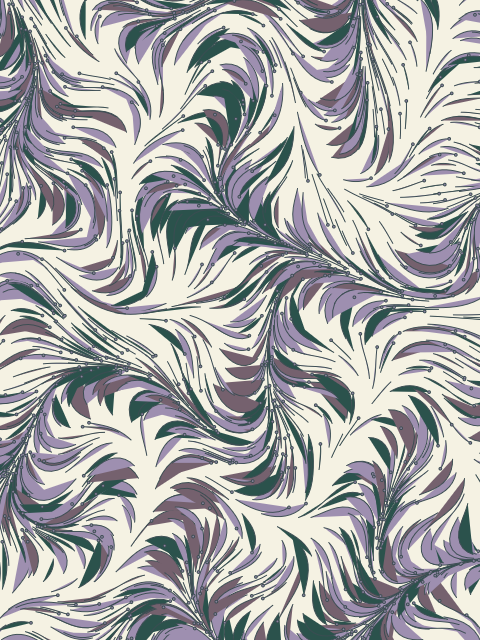
A Shadertoy shader for this pattern:

```glsl
const float TAU = 6.2831853;
const float CELL = 0.033;            // spacing of the seeds, canvas width = 1
const int REACH = 5;                 // cells searched around each pixel
const int STEPS = 10;                // segments per leaf
const float MIN_LENGTH = 0.05;
const float MAX_LENGTH = 0.142;
const float FLOW_SCALE = 2.8;
const float FLOW_TURN = 7.3;         // radians per unit of noise
const float FLOW_BASE = 0.6;
const float VEIN_HALF_WIDTH = 0.0010;
const float DOT_SHARE = 0.65;
const float DOT_RADIUS = 0.0038;
const float DOT_CORE = 0.0018;
const float LAVENDER_SHARE = 0.54;
const float GREEN_SHARE = 0.26;
const vec3 CREAM = vec3(0.96, 0.95, 0.89);
const vec3 LAVENDER = vec3(0.62, 0.56, 0.69);
const vec3 GREEN = vec3(0.17, 0.32, 0.30);
const vec3 MAUVE = vec3(0.46, 0.38, 0.43);
const vec3 INK = vec3(0.23, 0.30, 0.32);
const uint HASH_MUL = 1664525u;
const uint HASH_ADD = 1013904223u;

vec2 hash2(vec2 cell) {
    uvec2 v = uvec2(ivec2(cell)) * HASH_MUL + HASH_ADD;
    for (int i = 0; i < 2; i++) {
        v.x += v.y * HASH_MUL;
        v.y += v.x * HASH_MUL;
        v ^= v >> 16u;
    }
    return vec2(v >> 8u) / exp2(24.0);
}

float cornerSlope(vec2 corner, vec2 offset) {
    float a = TAU * hash2(corner + 900.0).x;
    return dot(vec2(cos(a), sin(a)), offset);
}

float gradientNoise(vec2 p) {
    vec2 i = floor(p), f = p - i;
    vec2 u = f * f * f * (f * (f * 6.0 - 15.0) + 10.0);
    vec2 e = vec2(1, 0);
    return mix(mix(cornerSlope(i, f), cornerSlope(i + e.xy, f - e.xy), u.x),
               mix(cornerSlope(i + e.yx, f - e.yx), cornerSlope(i + 1.0, f - 1.0), u.x), u.y);
}

vec2 flow(vec2 p) {
    float a = FLOW_BASE + FLOW_TURN * gradientNoise(p * FLOW_SCALE);
    return vec2(cos(a), sin(a));
}

float segmentDistance(vec2 p, vec2 a, vec2 b) {
    vec2 ab = b - a, ap = p - a;
    return length(ap - ab * clamp(dot(ap, ab) / dot(ab, ab), 0.0, 1.0));
}

// -1 if a ray from p to the right crosses the edge, else 1
float crossing(vec2 p, vec2 a, vec2 b) {
    if ((a.y > p.y) == (b.y > p.y)) return 1.0;
    return p.x < a.x + (b.x - a.x) * (p.y - a.y) / (b.y - a.y) ? -1.0 : 1.0;
}

// Leaf between a streamline and its chord: x = signed area distance,
// y = distance to the streamline, z = distance to its tip
vec3 leafDistances(vec2 p, vec2 seed, float len) {
    vec2 a = seed;
    float vein = 1e3, side = 1.0;
    for (int k = 0; k < STEPS; k++) {
        vec2 b = a + flow(a) * len / float(STEPS);
        vein = min(vein, segmentDistance(p, a, b));
        side *= crossing(p, a, b);
        a = b;
    }
    side *= crossing(p, a, seed);
    float edge = min(vein, segmentDistance(p, a, seed + 1e-5));
    return vec3(side * edge, vein, length(p - a));
}

float coverage(float d, float pixel) {
    return clamp(0.5 - d / pixel, 0.0, 1.0);
}

void mainImage(out vec4 fragColor, in vec2 fragCoord) {
    vec2 p = fragCoord / iResolution.x;
    float pixel = 1.0 / iResolution.x;
    vec2 home = floor(p / CELL);
    vec3 color = CREAM;
    float tip = 1e3;

    // Leaves, painted row by row
    for (int j = -REACH; j <= REACH; j++) {
        for (int i = -REACH; i <= REACH; i++) {
            vec2 cell = home + vec2(i, j);
            vec2 seed = (cell + hash2(cell)) * CELL;
            vec2 trait = hash2(cell + 500.0);
            float len = mix(MIN_LENGTH, MAX_LENGTH, trait.x);
            if (length(p - seed) > len + DOT_RADIUS + pixel) continue;

            vec3 d = leafDistances(p, seed, len);
            vec3 fill = trait.y < LAVENDER_SHARE ? LAVENDER
                      : trait.y < LAVENDER_SHARE + GREEN_SHARE ? GREEN : MAUVE;
            color = mix(color, fill, coverage(d.x, pixel));
            color = mix(color, INK, coverage(d.y - VEIN_HALF_WIDTH, pixel));
            if (hash2(cell + 1300.0).x < DOT_SHARE) tip = min(tip, d.z);
        }
    }

    // Ringed dots on the leaf tips
    color = mix(color, INK, coverage(tip - DOT_RADIUS, pixel));
    color = mix(color, LAVENDER, 0.8 * coverage(tip - DOT_CORE, pixel));
    fragColor = vec4(color, 1.0);
}
```
